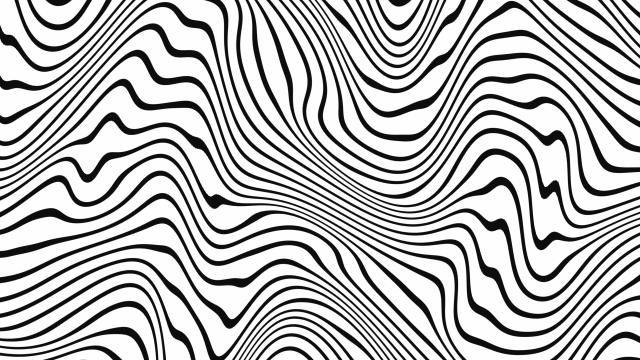
Reproduce this pattern procedurally as a Shadertoy shader.

```glsl
// Flowing black stripes on white, bent into smooth folds and hairpins.
// Straight tilted stripes are read through a chain of rotated sine shears;
// shears never tear the plane, so the lines stay continuous and unbroken.

const vec3 PAPER = vec3(0.995);
const vec3 INK = vec3(0.05);
const float STRIPES_PER_HEIGHT = 21.0;
const int SHEAR_COUNT = 5;

// Two unrelated sines give a wave that does not visibly repeat.
float wave(float t) {
    return sin(t) + 0.27 * sin(1.7 * t + 1.3);
}

// Slides points sideways along a wave that travels in the given direction.
vec2 shear(vec2 p, float angle, float frequency, float steepness, float phase) {
    vec2 along = vec2(cos(angle), sin(angle));
    vec2 across = vec2(-along.y, along.x);
    float offset = wave(dot(p, along) * frequency + phase);
    return p + across * offset * steepness / frequency;
}

// Broad swells first, then finer and gentler ones, turned by the golden angle.
vec2 liquify(vec2 p, float steepness) {
    float frequency = 5.6;
    for (int i = 0; i < SHEAR_COUNT; i++) {
        float octave = float(i);
        p = shear(p, 0.3 + 2.4 * octave, frequency, steepness, 1.9 * octave + 0.7);
        frequency *= 1.42;
        steepness *= 0.89;
    }
    return p;
}

// Ink coverage of the stripe at a phase; softness is the phase per pixel.
float stripe(float phase, float duty, float softness) {
    float inside = 0.5 * duty - abs(fract(phase) - 0.5);
    return smoothstep(-0.7, 0.7, inside / softness);
}

void mainImage(out vec4 fragColor, in vec2 fragCoord) {
    vec2 p = fragCoord / iResolution.y;
    vec2 warped = liquify(p, 0.92);

    // Stripes fall gently toward the right.
    vec2 normal = normalize(vec2(0.35, 0.94));
    float phase = dot(warped, normal) * STRIPES_PER_HEIGHT;
    float softness = max(length(vec2(dFdx(phase), dFdy(phase))), 1e-4);

    // Crowded lines keep a little more of their weight than spread ones.
    float crowding = softness * iResolution.y / STRIPES_PER_HEIGHT;
    float duty = 0.268 * pow(clamp(crowding, 0.3, 3.0), 0.2);
    duty += 0.01 * wave(dot(warped, vec2(9.0, 4.0)));
    float ink = stripe(phase, duty, softness);

    fragColor = vec4(mix(PAPER, INK, ink), 1.0);
}
```
